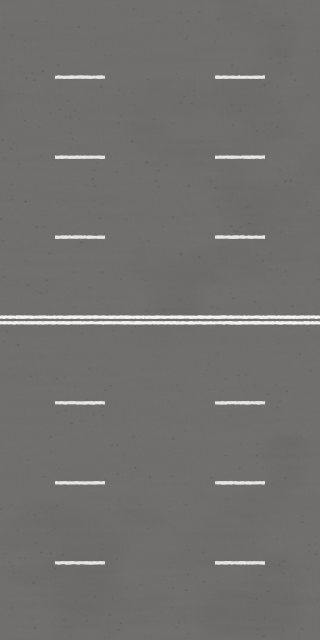
Reproduce this pattern procedurally as a WebGL 1 fragment shader.

```glsl
precision highp float;
// Grey asphalt road with a white double centre line and three rows of lane
// dashes on each side, two dashes per row. Markings are box distances with
// noisy edges; the surface is layered value noise, streaks and scattered pits.

uniform vec2 u_resolution;

// Lengths are in canvas widths, measured from the centre of the canvas.
const vec3 ASPHALT = vec3(0.433, 0.430, 0.422);
const vec3 DASH_PAINT = vec3(0.920, 0.915, 0.910);
const vec3 CENTRE_PAINT = vec3(0.965, 0.970, 0.955);
const float DASH_COLUMNS = 2.0;
const float DASH_ROWS = 3.0;
const float LANE_WIDTH = 0.25;
const float DASH_HALF_LENGTH = 0.078;
const float LINE_HALF_WIDTH = 0.0050;
const float LINE_OFFSET = 0.0090;
const float EDGE_WEAR = 0.0014;
const float PAINT_WEAR = 0.07;
const float PATCH_DEPTH = 0.022;
const float STREAK_DEPTH = 0.018;
const float GRAIN_DEPTH = 0.012;
const float PIT_CELLS = 42.0;
const float PIT_CHANCE = 0.13;
const float PIT_DEPTH = 0.075;

float hash(vec2 p) {
  return fract(sin(dot(p, vec2(127.1, 311.7))) * 43758.5453);
}

float valueNoise(vec2 p) {
  vec2 i = floor(p);
  vec2 f = fract(p);
  f = f * f * (3.0 - 2.0 * f);
  float low = mix(hash(i), hash(i + vec2(1.0, 0.0)), f.x);
  float high = mix(hash(i + vec2(0.0, 1.0)), hash(i + vec2(1.0, 1.0)), f.x);
  return mix(low, high, f.y);
}

float fbm(vec2 p) {
  float sum = 0.0;
  float amplitude = 0.5;
  for (int i = 0; i < 4; i++) {
    sum += amplitude * valueNoise(p);
    p = p * 2.03 + 17.3;
    amplitude *= 0.5;
  }
  return sum;
}

float boxDistance(vec2 p, vec2 halfSize) {
  vec2 d = abs(p) - halfSize;
  return length(max(d, 0.0)) + min(max(d.x, d.y), 0.0);
}

// Small dark pits, at most one per grid cell, of random place and strength.
float pits(vec2 p, float pixel) {
  vec2 cell = floor(p * PIT_CELLS);
  vec2 jitter = vec2(hash(cell + 3.1), hash(cell + 7.7));
  vec2 centre = (cell + 0.15 + 0.7 * jitter) / PIT_CELLS;
  float radius = mix(0.0010, 0.0024, hash(cell + 11.9));
  float present = step(hash(cell + 23.5), PIT_CHANCE);
  float d = length((p - centre) * vec2(0.8, 1.0)) - radius;
  return present * mix(0.4, 1.0, hash(cell + 31.3)) * (1.0 - smoothstep(-pixel, pixel, d));
}

vec3 asphalt(vec2 p, float pixel) {
  float patches = smoothstep(0.48, 0.68, fbm(p * vec2(3.2, 4.5) + 5.0));
  float streaks = fbm(p * vec2(5.0, 70.0) + 40.0) - 0.47;
  float grain = valueNoise(p * 260.0) - 0.5;
  float tone = STREAK_DEPTH * streaks * (0.6 + patches) + GRAIN_DEPTH * grain;
  tone -= PATCH_DEPTH * patches * (0.6 + 0.6 * streaks);
  tone -= PIT_DEPTH * pits(p, pixel);
  return ASPHALT + 0.004 + tone;
}

float dashDistance(vec2 p) {
  float x = (fract(p.x * DASH_COLUMNS) - 0.5) / DASH_COLUMNS;
  float y = abs(p.y) - LINE_OFFSET;
  float row = clamp(floor(y / LANE_WIDTH + 0.5), 1.0, DASH_ROWS);
  return boxDistance(vec2(x, y - row * LANE_WIDTH), vec2(DASH_HALF_LENGTH, LINE_HALF_WIDTH));
}

float centreDistance(vec2 p) {
  return abs(abs(p.y) - LINE_OFFSET) - LINE_HALF_WIDTH;
}

void main() {
  float pixel = 1.0 / u_resolution.x;
  vec2 p = (gl_FragCoord.xy - 0.5 * u_resolution) * pixel;
  vec3 colour = asphalt(p, pixel);

  // Uneven paint: ragged borders and slightly thin spots.
  float ragged = EDGE_WEAR * (valueNoise(p * 170.0 + 60.0) - 0.5);
  float wear = 1.0 - PAINT_WEAR * valueNoise(p * 210.0 + 90.0);

  float dash = 1.0 - smoothstep(-0.5 * pixel, 0.5 * pixel, dashDistance(p) + ragged);
  float centre = 1.0 - smoothstep(-0.5 * pixel, 0.5 * pixel, centreDistance(p) + ragged);
  colour = mix(colour, DASH_PAINT, dash * wear);
  colour = mix(colour, CENTRE_PAINT, centre * wear);

  gl_FragColor = vec4(colour, 1.0);
}
```
